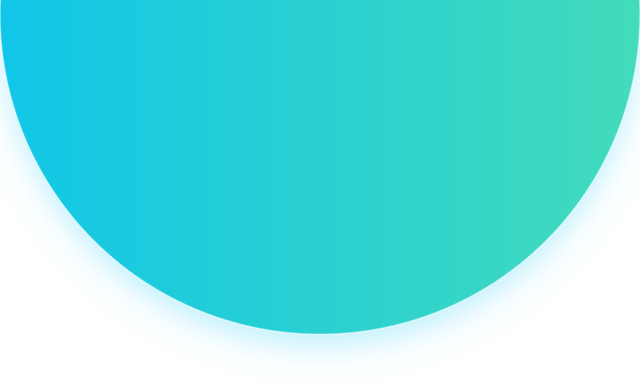
This background is drawn by a Shadertoy shader. Its source:

```glsl
// Lengths are fractions of the canvas height
const float DISC_RADIUS = 0.8195;
const float DISC_CENTRE_Y = 0.9635;
const float RIM_WIDTH = 0.0035;
const float RIM_STRENGTH = 0.55;
const float GLOW_DROP = 0.032;
const float GLOW_SPREAD = 0.036;

const vec3 PAPER = vec3(0.996, 1.0, 1.0);
const vec3 GLOW = vec3(0.765, 0.943, 0.992);
const vec3 RIM = vec3(0.96, 0.995, 1.0);
const vec3 CYAN = vec3(0.065, 0.777, 0.910);
const vec3 TEAL = vec3(0.163, 0.816, 0.820);
const vec3 MINT = vec3(0.263, 0.859, 0.735);

float circleDistance(vec2 p, vec2 centre, float radius) {
    return length(p - centre) - radius;
}

// Logistic curve close to the edge profile of a Gaussian blur
float blurredEdge(float d, float spread) {
    return 1.0 / (1.0 + exp(1.702 * d / spread));
}

vec3 discGradient(float x) {
    return x < 0.5 ? mix(CYAN, TEAL, 2.0 * x) : mix(TEAL, MINT, 2.0 * x - 1.0);
}

void mainImage(out vec4 fragColor, in vec2 fragCoord) {
    vec2 p = fragCoord / iResolution.y;
    float pixel = 1.0 / iResolution.y;
    vec2 centre = vec2(0.5 * iResolution.x / iResolution.y, DISC_CENTRE_Y);

    // Soft glow dropped below the disc
    float glowDistance = circleDistance(p, centre - vec2(0.0, GLOW_DROP), DISC_RADIUS);
    vec3 color = mix(PAPER, GLOW, blurredEdge(glowDistance, GLOW_SPREAD));

    // Pale rim just outside the disc
    float d = circleDistance(p, centre, DISC_RADIUS);
    float rim = 1.0 - smoothstep(-pixel, pixel, d - RIM_WIDTH);
    color = mix(color, RIM, RIM_STRENGTH * rim);

    // Disc with a horizontal gradient
    float disc = 1.0 - smoothstep(-pixel, pixel, d);
    color = mix(color, discGradient(fragCoord.x / iResolution.x), disc);

    fragColor = vec4(color, 1.0);
}
```
